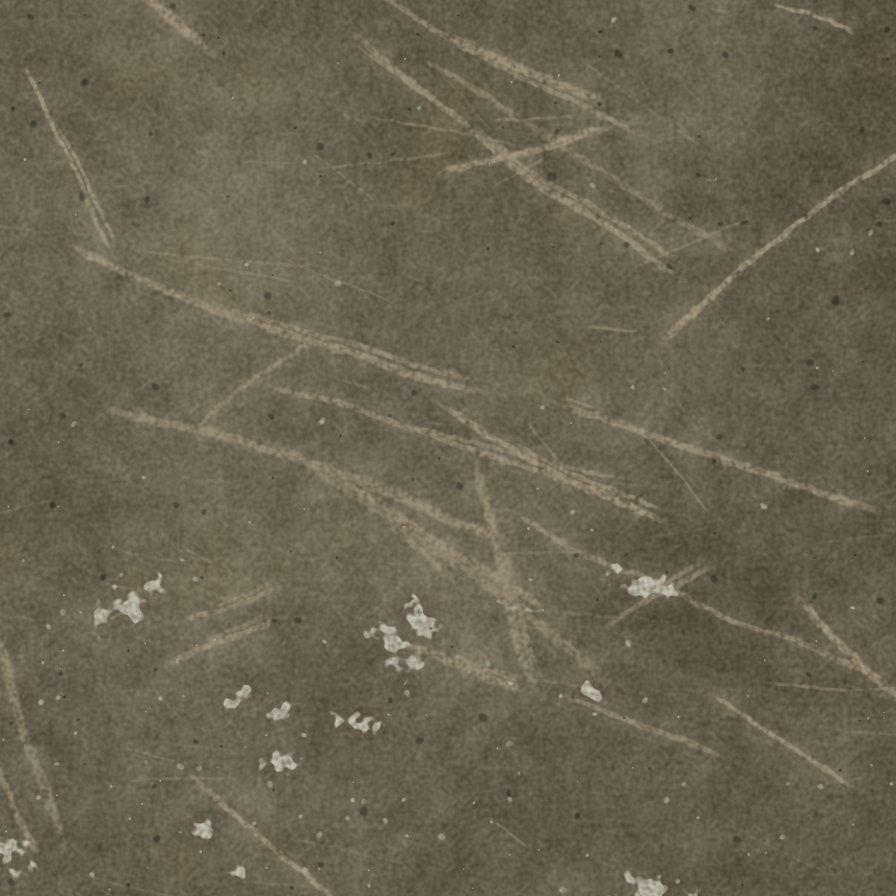
Give the GLSL for this texture, as a Shadertoy shader.

```glsl
// Worn olive-brown metal: a mottled, grainy ground crossed by dusty tan
// scratches, fine hairlines, chipped pale flakes and small dark pits.
// Strokes are bent, tapered segments placed by hash; the rest is gradient noise.

#define SCRATCH_COUNT 30
#define HAIRLINE_COUNT 90
#define FLAKE_COUNT 15
#define SCRATCH_WIDTH 0.0046
#define GRAIN_AMOUNT 0.085
#define MOTTLE_AMOUNT 0.15
#define SEED 7.0
#define GROUND_COLOR vec3(0.388, 0.362, 0.290)
#define SCRATCH_COLOR vec3(0.610, 0.560, 0.465)
#define FLAKE_COLOR vec3(0.735, 0.720, 0.655)
#define OCHRE_COLOR vec3(0.480, 0.430, 0.290)

vec2 hash22(vec2 p) {
    vec3 q = fract(p.xyx * vec3(0.1031, 0.1030, 0.0973));
    q += dot(q, q.yzx + 33.33);
    return fract((q.xx + q.yz) * q.zy);
}

float gradientNoise(vec2 p) {
    vec2 i = floor(p), f = fract(p);
    vec2 u = f * f * f * (f * (f * 6.0 - 15.0) + 10.0);
    vec2 e = vec2(0.0, 1.0);
    float a = dot(hash22(i) * 2.0 - 1.0, f);
    float b = dot(hash22(i + e.yx) * 2.0 - 1.0, f - e.yx);
    float c = dot(hash22(i + e.xy) * 2.0 - 1.0, f - e.xy);
    float d = dot(hash22(i + e.yy) * 2.0 - 1.0, f - e.yy);
    return mix(mix(a, b, u.x), mix(c, d, u.x), u.y);
}

float fbm(vec2 p) {
    float sum = 0.0, amp = 0.5;
    for (int i = 0; i < 5; i++) {
        sum += amp * gradientNoise(p);
        p = mat2(1.6, 1.2, -1.2, 1.6) * p + 17.3;
        amp *= 0.55;
    }
    return sum;
}

vec2 rotate(vec2 p, float angle) {
    float c = cos(angle), s = sin(angle);
    return vec2(c * p.x + s * p.y, c * p.y - s * p.x);
}

// q runs along x; returns the solid core and a wide dusty halo
vec2 stroke(vec2 q, float halfLen, float halfWidth, float bend, float pixel) {
    float d = abs(q.y - bend * q.x * q.x);
    float ends = 1.0 - smoothstep(0.72, 1.0, abs(q.x) / halfLen);
    float w = halfWidth * (0.55 + 0.45 * ends);
    float core = 1.0 - smoothstep(0.45 * w, 1.35 * w + pixel, d);
    return vec2(core, exp(-d / (halfWidth * 5.0))) * ends;
}

// One small round mark in some of the cells of a grid
float specks(vec2 p, float scale, float density) {
    vec2 cell = floor(p * scale), f = fract(p * scale);
    vec2 place = hash22(cell + 91.0), kind = hash22(cell + 213.0);
    float r = mix(0.06, 0.22, kind.y * kind.y);
    float d = length(f - mix(vec2(0.3), vec2(0.7), place));
    return step(kind.x, density) * (1.0 - smoothstep(r * 0.4, r * 1.3, d));
}

void mainImage(out vec4 fragColor, in vec2 fragCoord) {
    vec2 p = fragCoord / iResolution.y;
    float pixel = 1.0 / iResolution.y;

    // Shared noise layers
    float mottle = fbm(p * 3.2 + SEED);
    float patches = fbm(p * 24.0 + 40.0);
    float grain = gradientNoise(p * 185.0) + 0.6 * gradientNoise(p * 95.0 + 9.0);
    vec2 wobble = vec2(gradientNoise(p * 9.0), gradientNoise(p * 9.0 + 50.0)) * 0.012
                + vec2(gradientNoise(p * 65.0), gradientNoise(p * 65.0 + 50.0)) * 0.0035;
    vec2 warped = p + wobble;

    // Ground: paler around the worn middle, darker to the right
    vec2 toWear = p - vec2(0.34, 0.54);
    float wear = exp(-5.0 * dot(toWear, toWear));
    float tone = MOTTLE_AMOUNT * mottle + 0.11 * patches + GRAIN_AMOUNT * grain;
    tone += 0.035 * wear - 0.022 * smoothstep(0.5, 1.0, p.x);
    vec3 col = GROUND_COLOR + tone * vec3(1.0, 1.03, 0.96);
    float ochre = smoothstep(0.05, 0.4, fbm(p * 7.0 + 70.0)) * (0.15 + 0.55 * wear);
    col = mix(col, OCHRE_COLOR + tone, ochre * 0.6);

    // Broad scratches, some with a second strand that splits away
    float scratch = 0.0, dust = 0.0;
    for (int i = 0; i < SCRATCH_COUNT; i++) {
        float id = float(i);
        vec2 place = hash22(vec2(id, SEED)), kind = hash22(vec2(id, SEED + 20.0));
        vec2 size = hash22(vec2(id, SEED + 40.0)), form = hash22(vec2(id, SEED + 60.0));
        vec2 centre = mix(place * 1.1 - 0.05, vec2(0.36, 0.62), 0.38 * form.x);
        float angle = kind.x < 0.58 ? -0.52 : (kind.x < 0.78 ? -1.1 : 0.5);
        vec2 q = rotate(warped - centre, angle + (kind.y - 0.5) * 0.5);
        float halfLen = mix(0.05, 0.28, size.x);
        float halfWidth = SCRATCH_WIDTH * mix(0.45, 1.15, size.y);
        float bend = (form.y - 0.5) * 0.9;
        vec2 s = stroke(q, halfLen, halfWidth, bend, pixel);
        if (form.x > 0.6) {
            vec2 strand = q - vec2(halfLen * 0.3, 0.006 + 0.06 * q.x);
            s = max(s, 0.85 * stroke(strand, halfLen * 0.6, halfWidth * 0.7, bend, pixel));
        }
        scratch = max(scratch, s.x * mix(0.5, 1.0, hash22(vec2(id, SEED + 80.0)).x));
        dust = max(dust, s.y);
    }
    float breakup = clamp(0.78 + 0.8 * grain + 0.9 * patches, 0.1, 1.0);
    col += 0.035 * dust * (1.0 + 2.5 * patches);
    col = mix(col, SCRATCH_COLOR + 0.06 * grain, scratch * breakup);

    // Hairlines: short, faint and nearly straight
    float hair = 0.0;
    for (int i = 0; i < HAIRLINE_COUNT; i++) {
        float id = float(i) + 300.0;
        vec2 place = hash22(vec2(id, SEED)), kind = hash22(vec2(id, SEED + 20.0));
        vec2 size = hash22(vec2(id, SEED + 40.0));
        float angle = (kind.x < 0.5 ? -0.4 : 0.35) + (kind.y - 0.5) * 1.1;
        vec2 q = rotate(p + wobble * 0.6 - place, angle);
        float halfLen = mix(0.008, 0.1, size.x * size.x);
        float line = stroke(q, halfLen, 0.0012, 0.3 * (size.y - 0.5), pixel).x;
        hair = max(hair, line * mix(0.15, 0.65, size.y * size.y));
    }
    col = mix(col, SCRATCH_COLOR, hair * breakup);

    // Ragged pale flakes gathered at the lower left
    float flake = 0.0;
    float ragged = 1.9 * gradientNoise(p * 42.0 + 5.0) + 1.1 * gradientNoise(p * 105.0);
    for (int i = 0; i < FLAKE_COUNT; i++) {
        float id = float(i) + 600.0;
        vec2 place = hash22(vec2(id, SEED)), kind = hash22(vec2(id, SEED + 20.0));
        vec2 q = rotate(p - place * vec2(0.75, 0.36), (kind.x - 0.6) * 2.0);
        float r = mix(0.012, 0.038, kind.y);
        float field = 1.0 - length(q * vec2(0.75, 1.5)) / r + ragged;
        flake = max(flake, smoothstep(0.4, 0.85, field));
    }
    float lowerLeft = 1.0 - smoothstep(0.15, 0.75, p.y + 0.25 * p.x);
    flake = max(flake, 0.7 * specks(warped, 52.0, 0.03 + 0.09 * lowerLeft));
    col = mix(col, FLAKE_COLOR + 0.06 * grain, flake * clamp(0.85 + 0.5 * grain, 0.0, 1.0));

    // Dark pits
    col *= 1.0 - 0.32 * specks(p + wobble + 3.0, 38.0, 0.09);
    fragColor = vec4(clamp(col, 0.0, 1.0), 1.0);
}
```
